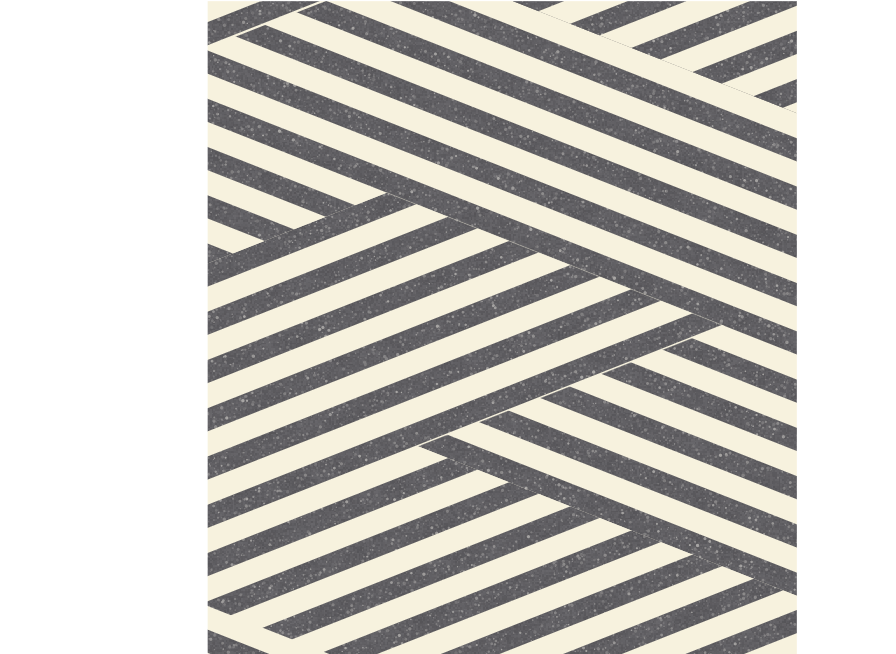
Give the GLSL for this pattern, as a WebGL 2 fragment shader.

```glsl
#version 300 es
precision highp float;
// Interlocking diagonal stripes in cream and speckled charcoal on a white ground.

#define GRID vec2(768.0, 561.0)
#define PANEL vec2(178.0, 683.0)
#define SLOPE 0.395
#define PERIOD 41.4
#define CREAM_SHARE 0.52
#define FALL_START 104.6
#define RISE_START 245.8
#define SPECK_CELL 6.0
#define SPECK_CHANCE 0.36
#define CREAM vec3(0.97, 0.95, 0.87)
#define CHARCOAL vec3(0.375, 0.37, 0.385)

uniform vec2 u_resolution;
out vec4 fragColor;

vec3 hash3(vec2 p) {
    vec3 q = fract(p.xyx * vec3(0.1031, 0.1030, 0.0973));
    q += dot(q, q.yxz + 33.33);
    return fract((q.xxy + q.yzz) * q.zyx);
}

// Smooth step from 0 to 1 about zero, one pixel wide
float above(float d, float pixel) {
    return clamp(d / pixel + 0.5, 0.0, 1.0);
}

// Cream fills the first part of each unit interval
float stripe(float t, float pixel) {
    float halfWidth = 0.5 * CREAM_SHARE;
    float d = abs(fract(t - halfWidth + 0.5) - 0.5);
    return above(halfWidth - d, pixel);
}

// Cellular noise: one small fleck in some of the cells
float specks(vec2 p, float cell, float pixel) {
    vec2 q = p / cell;
    vec2 base = floor(q);
    float light = 0.0;
    for (int y = -1; y <= 1; y++) {
        for (int x = -1; x <= 1; x++) {
            vec2 id = base + vec2(x, y);
            vec3 h = hash3(id + 17.0);
            vec3 k = hash3(id + 291.0);
            float radius = mix(0.45, 1.35, k.x * k.x);
            float d = length(q - id - h.xy) * cell;
            float dotShape = 1.0 - smoothstep(radius - 0.5 * pixel, radius + 0.7 * pixel, d);
            light = max(light, dotShape * step(h.z, SPECK_CHANCE) * mix(0.3, 0.9, k.y));
        }
    }
    return light;
}

void main() {
    vec2 uv = gl_FragCoord.xy / u_resolution;
    vec2 p = vec2(uv.x, 1.0 - uv.y) * GRID;
    float pixel = GRID.y / u_resolution.y;
    float w = 1.08 * pixel / PERIOD;

    // Stripe coordinates, counted in periods
    float lean = SLOPE * (p.x - PANEL.x);
    float fall = (p.y - lean - FALL_START) / PERIOD;
    float rise = (p.y + lean - RISE_START) / PERIOD;

    // Zones of rising stripes
    float gap = CREAM_SHARE - 1.0;
    float topRight = above(-5.0 - fall, w);
    float topLeft = above(-4.95 - rise, w);
    float middle = above(fall, w) * above(rise - gap, w) * above(5.03 - rise, w);
    float lower = above(fall - 5.0, w);
    float rising = max(max(topRight, topLeft), max(middle, lower));
    rising *= above(10.03 - fall, w);

    float cream = mix(stripe(fall, w), stripe(rise, w), rising);

    // Charcoal with fine grain and flecks
    float grain = hash3(floor(p / 1.5)).x - 0.5;
    float mottle = sin(p.x * 0.11 + 2.0 * sin(p.y * 0.07)) * sin(p.y * 0.13 + p.x * 0.03);
    vec3 ink = CHARCOAL + 0.055 * grain + 0.012 * mottle;
    float fleck = max(specks(p, SPECK_CELL, pixel), 0.6 * specks(p + 83.0, 0.6 * SPECK_CELL, pixel));
    ink = mix(ink, vec3(0.83, 0.82, 0.80), 0.7 * fleck);

    // Faint seams where two stripe fields meet
    float fallSeam = above(0.012 - abs(fall), w) * above(rise - gap, w) * above(5.0 - rise, w);
    float riseSeam = above(0.012 - abs(rise - 5.03), w) * above(fall, w) * above(5.0 - fall, w);
    ink = mix(ink, vec3(0.68, 0.67, 0.64), 0.45 * max(fallSeam, riseSeam));

    vec3 color = mix(ink, CREAM, cream);

    // White ground around the panel
    float inside = above(p.x - PANEL.x, pixel) * above(PANEL.y - p.x, pixel) * above(p.y - 1.0, pixel);
    fragColor = vec4(mix(vec3(1.0), color, inside), 1.0);
}
```
